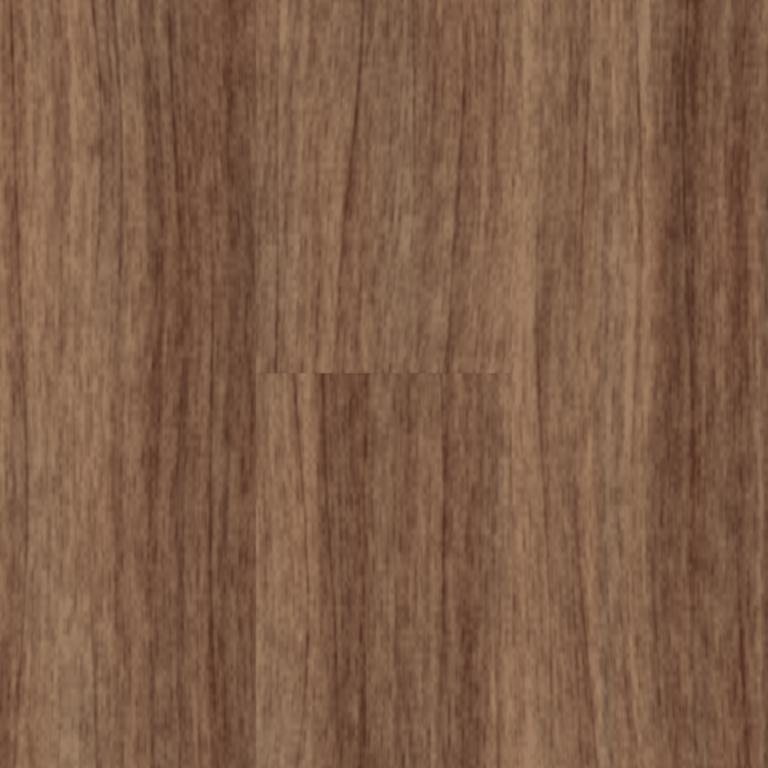
This texture is drawn by a Shadertoy shader. Its source:

```glsl
// Walnut floor planks with vertical grain, dark veins and one butt joint.

const vec3 DARK_WOOD = vec3(0.41, 0.28, 0.21);
const vec3 LIGHT_WOOD = vec3(0.58, 0.45, 0.35);
const vec3 WARM_SHIFT = vec3(0.016, -0.006, -0.010);
const float PLANK_WIDTH = 0.3333;
const float JOINT_HEIGHT = 0.514;
const float EDGE_BLUR = 0.0018;
const float BAND_CONTRAST = 0.10;
const float FIBRE_CONTRAST = 0.50;
const float FLECK_CONTRAST = 0.54;
const float MOTTLE_CONTRAST = 0.40;
const float PORE_CONTRAST = 0.24;
const float VEIN_CONTRAST = 0.46;
const float DRIFT_CONTRAST = 0.22;
const int VEINS = 5;

// Planks: heartwood start, heartwood end, sapwood tone, heartwood tone
const vec4 LEFT_PLANK = vec4(0.182, 0.360, 0.84, 0.35);
const vec4 LOWER_PLANK = vec4(0.405, 0.640, 0.92, 0.42);
const vec4 UPPER_PLANK = vec4(0.465, 0.510, 0.70, 0.42);
const vec4 RIGHT_PLANK = vec4(0.848, 1.100, 0.79, 0.37);

float hash(vec2 p) {
    vec3 q = fract(vec3(p.xyx) * 0.1031);
    q += dot(q, q.yzx + 33.33);
    return fract((q.x + q.y) * q.z);
}

float noise(vec2 p) {
    vec2 cell = floor(p);
    vec2 f = fract(p);
    f = f * f * (3.0 - 2.0 * f);
    float low = mix(hash(cell), hash(cell + vec2(1, 0)), f.x);
    float high = mix(hash(cell + vec2(0, 1)), hash(cell + vec2(1, 1)), f.x);
    return mix(low, high, f.y);
}

// Short dark streaks, at most one in each stretched cell
float pores(vec2 p) {
    vec2 grid = p * vec2(110.0, 24.0);
    grid.y += hash(vec2(floor(grid.x), 5.0)) * 9.0;
    vec2 cell = floor(grid);
    vec2 offset = fract(grid) - 0.5;
    offset.x -= 0.3 * (hash(cell) - 0.5);
    float streak = 1.0 - smoothstep(0.05, 0.32, abs(offset.x));
    streak *= 1.0 - smoothstep(0.15, 0.50, abs(offset.y));
    return streak * step(0.45, hash(cell + 17.0));
}

// Layered sines across the grain
float bands(float x, float seed) {
    float sum = 0.0;
    float frequency = 43.0;
    float weight = 1.0;
    for (int i = 0; i < 4; i++) {
        sum += weight * sin(x * frequency + seed * (2.3 + float(i)));
        frequency *= 1.83;
        weight *= 0.78;
    }
    return sum;
}

// Veins: crisp on one side, fading on the other
float veins(vec2 p, float left, float seed) {
    float sum = 0.0;
    for (int i = 0; i < VEINS; i++) {
        float k = float(i);
        float jitter = hash(vec2(k, seed));
        float center = left + PLANK_WIDTH * (k + 0.15 + 0.7 * jitter) / float(VEINS);
        center += 0.008 * sin(p.y * (4.0 + 3.0 * jitter) + k * 2.1);
        float d = (p.x - center) * (jitter > 0.5 ? 1.0 : -1.0);
        float shade = 0.65 * exp(-max(d, 0.0) / 0.013) * smoothstep(-0.003, 0.002, d);
        float line = exp(-d * d / 0.000007);
        float presence = smoothstep(0.2, 0.75, noise(vec2(k * 7.3 + seed, p.y * 2.2)));
        sum += (shade + 0.8 * line) * (0.25 + 0.75 * presence);
    }
    return sum;
}

// Lightness of one plank, 0 is dark wood and 1 is light wood
float plankTone(vec2 uv, float left, vec4 plank, float seed, float slope) {
    vec2 p = uv;
    p.x += slope * (uv.y - 0.5);
    p.x += 0.007 * sin(uv.y * 4.2 + seed) + 0.003 * sin(uv.y * 9.0 + uv.x * 14.0 + seed);
    float heart = smoothstep(plank.x - 0.008, plank.x + 0.008, p.x)
        * (1.0 - smoothstep(plank.y - 0.015, plank.y + 0.015, p.x));
    float tone = mix(plank.z, plank.w, heart);
    tone += BAND_CONTRAST * bands(p.x, seed);
    vec2 g = p + vec2(seed, seed * 3.0);
    tone += FIBRE_CONTRAST * (noise(g * vec2(125.0, 2.5)) - 0.5);
    tone += FLECK_CONTRAST * (noise(g * vec2(175.0, 32.0)) - 0.5);
    tone += MOTTLE_CONTRAST * (noise(g * vec2(210.0, 130.0)) - 0.5);
    tone += DRIFT_CONTRAST * (noise(g * vec2(14.0, 5.0)) - 0.5);
    tone -= PORE_CONTRAST * pores(g);
    return tone - VEIN_CONTRAST * veins(p, left, seed);
}

void mainImage(out vec4 fragColor, in vec2 fragCoord) {
    vec2 uv = fragCoord / iResolution.xy;

    // Lay the planks side by side, the middle one in two lengths
    float leftTone = plankTone(uv, 0.0, LEFT_PLANK, 1.7, 0.012);
    float lowerTone = plankTone(uv, PLANK_WIDTH, LOWER_PLANK, 4.1, -0.014);
    float upperTone = plankTone(uv, PLANK_WIDTH, UPPER_PLANK, 7.9, -0.045);
    float rightTone = plankTone(uv, 2.0 * PLANK_WIDTH, RIGHT_PLANK, 12.6, 0.010);
    float joint = uv.y - JOINT_HEIGHT;
    float middleTone = mix(lowerTone, upperTone, smoothstep(-EDGE_BLUR, EDGE_BLUR, joint));
    middleTone -= 0.07 * exp(-joint * joint / 0.000006);
    vec2 seams = vec2(PLANK_WIDTH, 2.0 * PLANK_WIDTH);
    vec2 side = smoothstep(seams - EDGE_BLUR, seams + EDGE_BLUR, uv.xx);
    float tone = mix(mix(leftTone, middleTone, side.x), rightTone, side.y);

    // Colour, with slow drifts between tan and red brown
    tone = clamp(tone, -0.4, 1.25);
    float warmth = noise(uv * vec2(34.0, 3.0) + 40.0) - 0.5;
    fragColor = vec4(mix(DARK_WOOD, LIGHT_WOOD, tone) + WARM_SHIFT * warmth, 1.0);
}
```
